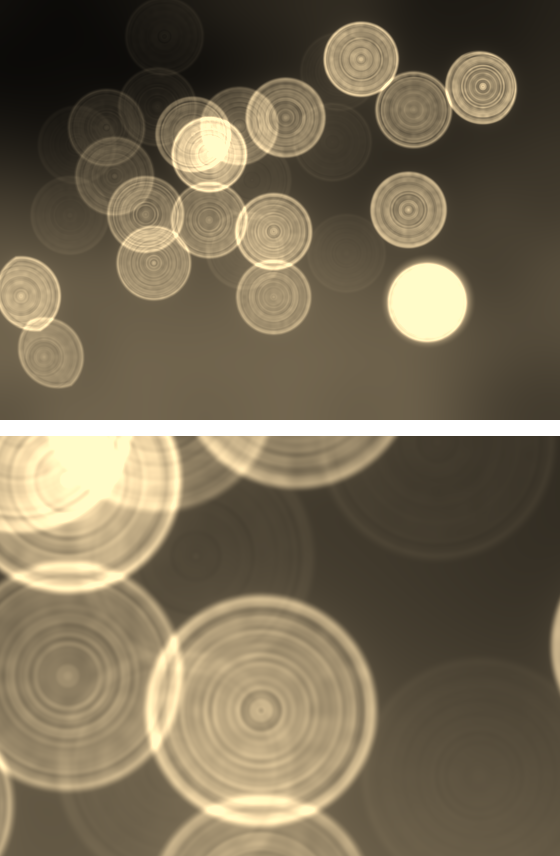
Top, the full canvas; bottom, a detail of the centre.
Reproduce this background procedurally as a WebGL 2 fragment shader.

```glsl
#version 300 es
precision highp float;
// Sepia bokeh: strings of ringed, out-of-focus light discs over a dim blurred backdrop.
uniform vec2 u_resolution;
out vec4 fragColor;

const vec3 SEPIA = vec3(1.0, 0.89, 0.69);
const vec3 CREAM = vec3(1.0, 0.99, 0.79);
const vec2 LENS_CENTRE = vec2(0.667, 0.5);

float hash(vec2 cell) {
  vec3 h = fract(vec3(cell.xyx) * 0.1031);
  h += dot(h, h.yzx + 33.33);
  return fract((h.x + h.y) * h.z);
}

float noise(vec2 p) {
  vec2 cell = floor(p), f = fract(p);
  f = f * f * (3.0 - 2.0 * f);
  float low = mix(hash(cell), hash(cell + vec2(1, 0)), f.x);
  float high = mix(hash(cell + vec2(0, 1)), hash(cell + vec2(1, 1)), f.x);
  return mix(low, high, f.y);
}

float bell(float x, float width) {
  return exp(-x * x / (width * width));
}

// One defocused light: cat-eye outline, bright rim, fine rings and mottling.
float disc(vec2 p, vec2 centre, float radius, float seed) {
  vec2 q = (p - centre) / radius;
  if (dot(q, q) > 4.0) return 0.0;
  vec2 inward = LENS_CENTRE - centre;
  float vignette = 0.45 * smoothstep(0.5, 0.7, length(inward));
  float r = length(q);
  float edge = max(r, length(q - vignette * normalize(inward)));
  float inside = 1.0 - smoothstep(0.95, 1.04, edge);
  float rings = noise(vec2(r * 25.0, seed * 7.3)) - 0.5;
  float mottle = noise(q * 9.0 + seed * 13.0) - 0.5;
  float patches = noise(q * 3.5 + seed * 5.0);
  float body = 0.92 + rings * (0.25 + 0.4 * patches) + 0.22 * mottle;
  body += 0.35 * bell(r, 0.06) - 0.2 * bell(edge - 0.87, 0.025);
  float rim = 0.42 * bell(edge - 0.965, 0.04);
  float halo = 0.09 * exp(-7.0 * max(edge - 1.0, 0.0)) * smoothstep(2.0, 1.3, r);
  return inside * body + rim + halo * (1.0 - inside);
}

// Discs spaced from a to b, stepping to alternate sides of the line.
float lightString(vec2 p, vec2 a, vec2 b, float zigzag, int count, vec2 gains, float seed) {
  vec2 along = normalize(b - a);
  vec2 across = vec2(-along.y, along.x);
  float light = 0.0;
  for (int i = 0; i < count; i++) {
    float s = float(i) / float(count - 1);
    float side = 1.0 - 2.0 * float(i % 2);
    float id = seed + float(i);
    float radius = 0.089 + 0.007 * hash(vec2(id, 4.0));
    float gain = mix(gains.x, gains.y, s) * (0.86 + 0.14 * side);
    light += gain * disc(p, mix(a, b, s) + across * side * zigzag, radius, id);
  }
  return light;
}

// Barely visible discs, mostly rims, spread by a low-discrepancy sequence.
float ghosts(vec2 p) {
  float light = 0.0;
  for (int i = 1; i <= 9; i++) {
    vec2 spread = fract(float(i) * vec2(0.7549, 0.5698));
    vec2 centre = vec2(0.15, 0.32) + spread * vec2(0.85, 0.6);
    float strength = 0.025 + 0.035 * hash(vec2(float(i), 9.0));
    light += strength * disc(p, centre, 0.094, float(i) + 60.0);
  }
  return light;
}

// Darkening factor around a soft shadow.
float shade(vec2 p, vec2 centre, float width, float depth) {
  return 1.0 - depth * bell(distance(p, centre), width);
}

float backdrop(vec2 p) {
  float tone = mix(0.41, 0.15, smoothstep(0.1, 0.95, p.y));
  tone += 0.12 * (noise(p * 2.6 + 3.0) - 0.5) + 0.05 * (noise(p * 6.0) - 0.5);
  tone *= shade(p, vec2(0.1, 1.02), 0.42, 0.7);
  tone *= shade(p, vec2(0.87, 0.56), 0.18, 0.3);
  tone *= shade(p, vec2(1.33, 0.0), 0.25, 0.4);
  return max(tone, 0.04);
}

void main() {
  vec2 p = gl_FragCoord.xy / u_resolution.y;
  float tone = backdrop(p) + ghosts(p);

  // Left cluster
  tone += lightString(p, vec2(0.46, 0.68), vec2(0.68, 0.72), 0.0, 3, vec2(0.3, 0.34), 1.0);
  tone += lightString(p, vec2(0.24, 0.69), vec2(0.38, 0.38), 0.015, 4, vec2(0.1, 0.38), 11.0);
  tone += lightString(p, vec2(0.46, 0.60), vec2(0.69, 0.325), 0.05, 4, vec2(0.42, 0.34), 21.0);
  // Right cluster and lower left corner
  tone += lightString(p, vec2(0.85, 0.815), vec2(1.14, 0.75), 0.045, 3, vec2(0.48, 0.52), 31.0);
  tone += lightString(p, vec2(0.95, 0.49), vec2(1.04, 0.29), 0.025, 2, vec2(0.42, 0.45), 41.0);
  tone += lightString(p, vec2(0.05, 0.295), vec2(0.105, 0.15), 0.0, 2, vec2(0.36, 0.3), 51.0);

  // Overexposed cores
  tone += 0.75 * (1.0 - smoothstep(0.065, 0.115, distance(p, vec2(1.02, 0.283))));
  tone += 0.28 * bell(distance(p, vec2(0.505, 0.63)), 0.05);

  fragColor = vec4(min(SEPIA * tone, CREAM), 1.0);
}
```
